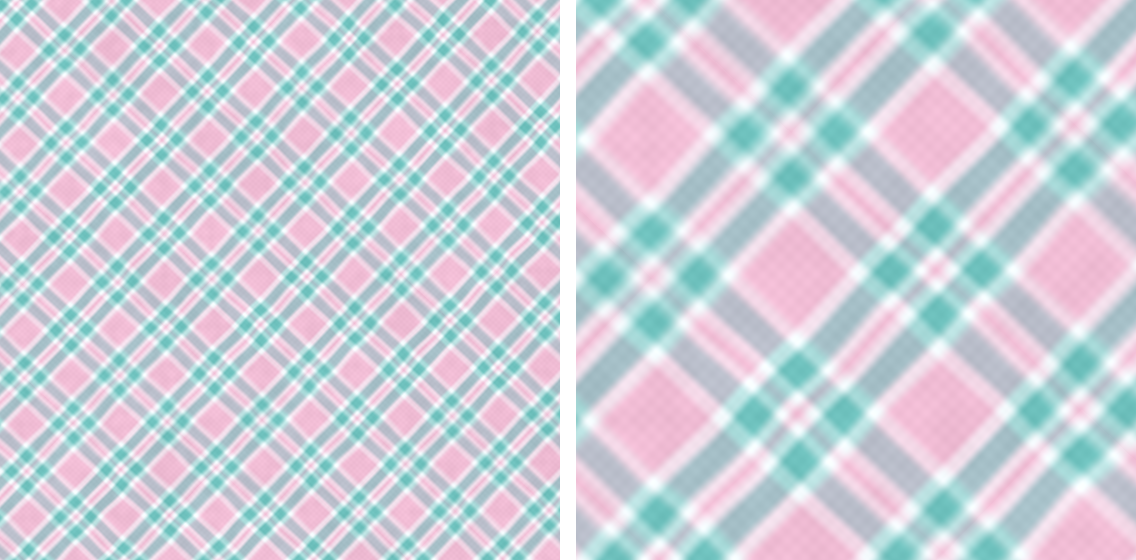
Left, the full canvas; right, a detail of the centre.
This pattern is drawn by a Shadertoy shader. Its source:

```glsl
#define PINK vec3(0.94, 0.735, 0.83)
#define WHITE vec3(0.965, 0.99, 1.0)
#define TEAL vec3(0.43, 0.755, 0.74)
#define CELL_SIZE vec2(0.1693, 0.1665)
#define HEIGHT_DRIFT 0.0046
#define TILT vec2(0.023, 0.0383)
#define ORIGIN vec2(0.1363, 0.9071)
#define SOFTNESS 0.034
#define RISING_SHARE 0.58
#define THREADS 16.0
#define WEAVE 0.012
#define WEAR 0.035

float hash(vec2 p) {
    return fract(sin(dot(p, vec2(127.1, 311.7))) * 43758.5453);
}

float noise(vec2 p) {
    vec2 i = floor(p);
    vec2 f = fract(p);
    f = f * f * (3.0 - 2.0 * f);
    float low = mix(hash(i), hash(i + vec2(1.0, 0.0)), f.x);
    float high = mix(hash(i + vec2(0.0, 1.0)), hash(i + vec2(1.0, 1.0)), f.x);
    return mix(low, high, f.y);
}

// Slightly fanned lattice, turned so each axis crosses one set of stripes
vec2 plaidCoords(vec2 uv) {
    float across = (uv.x + TILT.x * uv.y - ORIGIN.x) / CELL_SIZE.x;
    float down = (ORIGIN.y - uv.y + TILT.y * uv.x) / (CELL_SIZE.y + HEIGHT_DRIFT * uv.x);
    return vec2(across + down, across - down);
}

// One mirrored repeat: pink pinstripe, white, teal, white, wide pink
vec3 stripes(float coord, float blur) {
    float d = abs(fract(coord + 0.5) - 0.5);
    vec3 color = mix(PINK, WHITE, smoothstep(-blur, blur, d - 0.026));
    color = mix(color, TEAL, smoothstep(-blur, blur, d - 0.087));
    color = mix(color, WHITE, smoothstep(-blur, blur, d - 0.232));
    return mix(color, PINK, smoothstep(-blur, blur, d - 0.31));
}

void mainImage(out vec4 fragColor, in vec2 fragCoord) {
    vec2 uv = fragCoord / iResolution.y;
    vec2 plaid = plaidCoords(uv);
    vec2 pixel = fwidth(plaid);

    // Uneven stripe edges and sharpness
    vec2 wobble = vec2(noise(plaid * 3.0), noise(plaid * 3.0 + 37.0)) - 0.5;
    vec2 woven = plaid + 0.022 * wobble;
    float softness = SOFTNESS * mix(0.75, 1.3, noise(plaid * 2.0 + 71.0));
    float blur = max(softness, max(pixel.x, pixel.y));

    // Rising stripes lie a little more strongly on top
    vec3 rising = stripes(woven.x, blur);
    vec3 falling = stripes(woven.y, blur);
    vec3 color = mix(falling, rising, RISING_SHARE);

    // Fine threads, faded where they cannot be resolved
    vec2 thread = sin(6.28318 * THREADS * plaid);
    vec2 visible = 1.0 - smoothstep(0.25, 0.5, pixel * THREADS);
    color += WEAVE * 0.5 * dot(thread, visible);

    // Mottled dye and a small tone shift per repeat
    float mottle = noise(plaid * 9.0) - 0.5;
    float tone = hash(floor(plaid)) - 0.5;
    color += WEAR * mottle + 0.4 * WEAR * tone;

    fragColor = vec4(clamp(color, 0.0, 1.0), 1.0);
}
```
